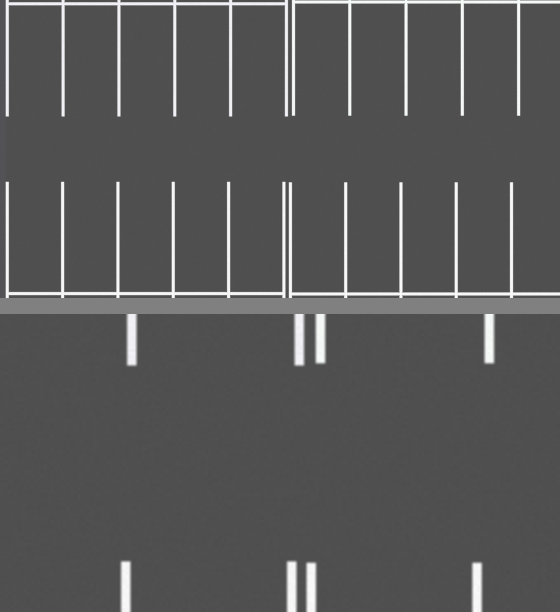
Top: the whole. Bottom: its middle third, enlarged.
Write a Shadertoy shader that draws this pattern.

```glsl
// Parking lot from above: four blocks of white-lined stalls on grey asphalt, split by a drive lane.
// Lengths are percentages of the canvas width.
#define ASPHALT vec3(0.310)
#define EDGE_TINT vec3(0.012, 0.012, 0.030)
#define EDGE_WIDTH 1.0
#define LINE_WIDTH 0.56
#define SOFTNESS 0.14
#define STALLS 5.0
#define GRAIN 0.006
#define WEAR 0.02

float hash(vec2 p) {
    vec3 q = fract(p.xyx * 0.1031);
    q += dot(q, q.yzx + 33.33);
    return fract((q.x + q.y) * q.z);
}

// Antialiased coverage of the span lo..hi
float span(float x, float lo, float hi, float soft) {
    return smoothstep(-soft, soft, x - lo) * smoothstep(-soft, soft, hi - x);
}

// Stall dividers joined by a rule; they run from the lane end past the outer canvas edge.
float stallBlock(vec2 p, float left, float pitch, float ruleY, float laneY, float soft) {
    float halfLine = 0.5 * LINE_WIDTH;
    float x = p.x - left;
    float index = clamp(floor(x / pitch + 0.5), 0.0, STALLS);
    float divider = span(x - index * pitch, -halfLine, halfLine, soft);
    float outward = sign(ruleY - laneY);
    divider *= smoothstep(-soft, soft, (p.y - laneY) * outward);
    float rule = span(p.y, ruleY - halfLine, ruleY + halfLine, soft)
               * span(x, -halfLine, STALLS * pitch + halfLine, soft);
    return max(divider, rule);
}

void mainImage(out vec4 fragColor, in vec2 fragCoord) {
    float unit = 100.0 / iResolution.x;
    vec2 p = fragCoord * unit;
    float soft = max(SOFTNESS, 0.6 * unit);

    // Asphalt with fine grain and a cool strip along the left edge
    vec2 cell = floor(p * 5.12);
    vec3 color = ASPHALT + GRAIN * (hash(cell) - 0.5);
    color += EDGE_TINT * (1.0 - smoothstep(EDGE_WIDTH - soft, EDGE_WIDTH + soft, p.x));

    // Each block has its own spacing and shade of paint
    float topLeft = stallBlock(p, 1.30, 9.97, 52.54, 32.41, soft);
    float topRight = stallBlock(p, 52.41, 10.05, 52.86, 32.54, soft);
    float bottomLeft = stallBlock(p, 1.30, 9.88, 0.79, 20.75, soft);
    float bottomRight = stallBlock(p, 51.86, 9.87, 0.72, 20.67, soft);

    float wear = WEAR * hash(cell + 71.0);
    color = mix(color, vec3(0.95, 0.95, 0.97) - wear, topLeft);
    color = mix(color, vec3(0.97, 0.985, 0.975) - wear, topRight);
    color = mix(color, vec3(0.975) - wear, bottomLeft);
    color = mix(color, vec3(0.98) - wear, bottomRight);

    fragColor = vec4(color, 1.0);
}
```
